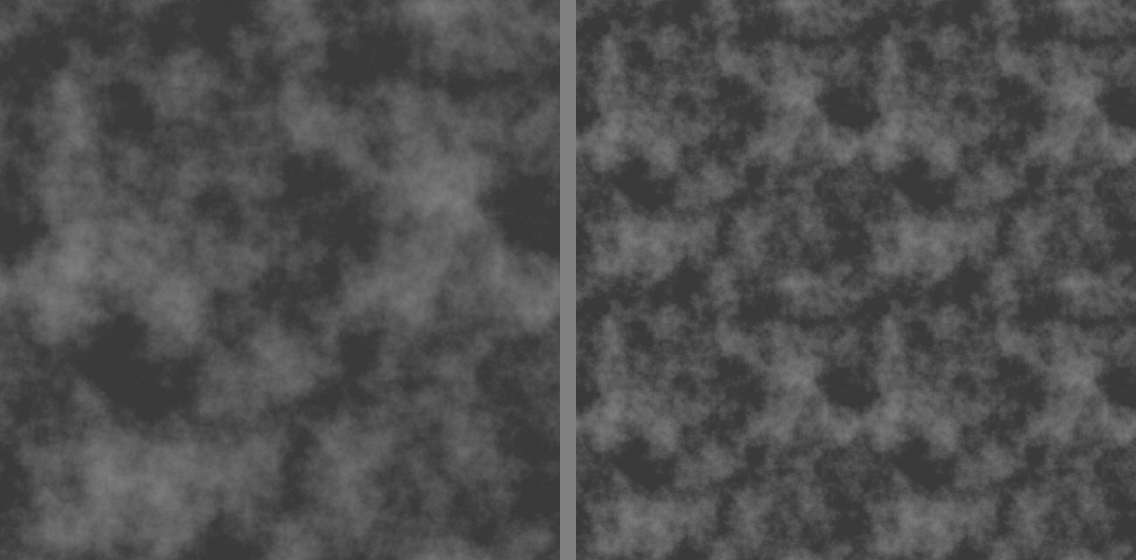
Left: one tile. Right: repeated 2 by 2.
Reproduce this texture procedurally as a three.js fragment shader.

```glsl
varying vec2 vUv;

// Tone
const float FLOOR_GREY = 0.225;
const float MEAN_GREY = 0.308;
const float GREY_SPREAD = 0.068;
const float FLOOR_SOFTNESS = 0.015;
const float HIGHLIGHT_SQUEEZE = 0.08;

// Clouds
const int OCTAVES = 6;
const float BASE_REPEATS = 5.0;
const float GAIN = 0.64;
const float CLOUD_DEVIATION = 0.28;

// Fine grain and dust
const float GRAIN_REPEATS = 200.0;
const float GRAIN_STRENGTH = 0.012;
const float DUST_REPEATS = 36.0;
const float DUST_DENSITY = 0.2;
const float DUST_RADIUS = 0.075;
const float DUST_STRENGTH = 0.045;

const float TAU = 6.283185;

vec3 hash3(vec2 cell, float seed) {
  vec3 p = fract(vec3(cell, seed + 0.37) * vec3(0.1031, 0.1030, 0.0973));
  p += dot(p, p.yxz + 33.33);
  return fract((p.xxy + p.yzz) * p.zyx);
}

// Dot product of a wrapped lattice gradient with the offset to its corner
float cornerSlope(vec2 cell, vec2 corner, vec2 offset, float repeats, float seed) {
  float angle = TAU * hash3(mod(cell + corner, repeats), seed).x;
  return dot(vec2(cos(angle), sin(angle)), offset - corner);
}

float gradientNoise(vec2 p, float repeats, float seed) {
  vec2 cell = floor(p);
  vec2 f = p - cell;
  vec2 w = f * f * f * (f * (f * 6.0 - 15.0) + 10.0);
  float a = cornerSlope(cell, vec2(0.0, 0.0), f, repeats, seed);
  float b = cornerSlope(cell, vec2(1.0, 0.0), f, repeats, seed);
  float c = cornerSlope(cell, vec2(0.0, 1.0), f, repeats, seed);
  float d = cornerSlope(cell, vec2(1.0, 1.0), f, repeats, seed);
  return mix(mix(a, b, w.x), mix(c, d, w.x), w.y);
}

// Octaves are shifted so that their lattices do not line up
float clouds(vec2 uv) {
  float sum = 0.0;
  float amplitude = 1.0;
  float repeats = BASE_REPEATS;
  for (int i = 0; i < OCTAVES; i++) {
    float seed = 7.0 * float(i) + 3.0;
    vec2 shift = hash3(vec2(seed), 19.0).xy;
    sum += amplitude * gradientNoise(uv * repeats + shift, repeats, seed);
    amplitude *= GAIN;
    repeats *= 2.0;
  }
  return sum / CLOUD_DEVIATION;
}

// Sparse soft dots, one candidate per cell, kept inside the cell
float dust(vec2 uv) {
  vec2 p = uv * DUST_REPEATS;
  vec2 cell = mod(floor(p), DUST_REPEATS);
  vec3 rnd = hash3(cell, 71.0);
  vec2 centre = mix(vec2(0.15), vec2(0.85), rnd.xy);
  float dot_ = 1.0 - smoothstep(0.0, DUST_RADIUS, length(fract(p) - centre));
  float strength = hash3(cell, 83.0).x;
  return dot_ * strength * step(rnd.z, DUST_DENSITY);
}

// Smooth version of max(x, 0)
float softPositive(float x, float softness) {
  return 0.5 * (x + sqrt(x * x + softness * softness));
}

void main() {
  // Cloud tone, squeezed at the top and flattened into dark pools below
  float density = clouds(vUv);
  density /= 1.0 + HIGHLIGHT_SQUEEZE * max(density, 0.0);
  float tone = MEAN_GREY + GREY_SPREAD * density;
  float grey = FLOOR_GREY + softPositive(tone - FLOOR_GREY, FLOOR_SOFTNESS);

  // Surface detail
  grey += GRAIN_STRENGTH * gradientNoise(vUv * GRAIN_REPEATS + 0.5, GRAIN_REPEATS, 97.0);
  grey += DUST_STRENGTH * dust(vUv);

  gl_FragColor = vec4(vec3(grey), 1.0);
}
```
